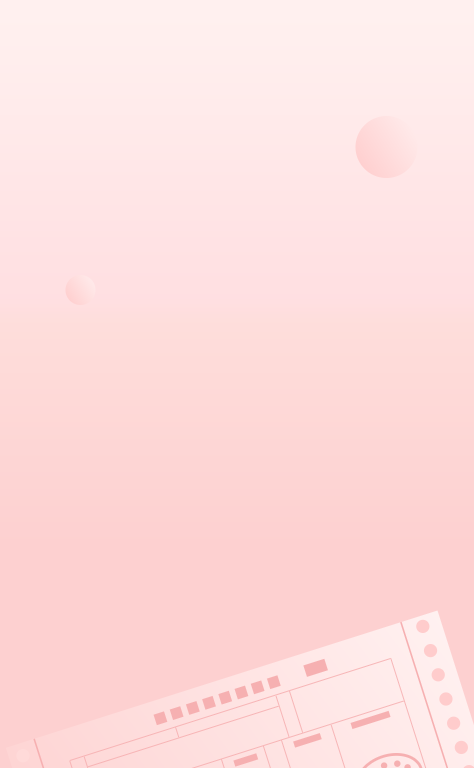
Give the GLSL for this background, as a Shadertoy shader.

```glsl
// A soft pink backdrop with two shaded balls and a tilted, perforated paper form.
// Vertical gradients fill the sky; the form is drawn in its own rotated frame
// from antialiased boxes, discs and an elliptic stamp, on a grid 768 units tall.

const float GRID_HEIGHT = 768.0;
const vec3 INK = vec3(0.965, 0.69, 0.695);
const vec3 HOLE = vec3(1.0, 0.80, 0.80);

// Coverage of a signed distance, one pixel wide at the edge
float fill(float dist, float px) {
    return clamp(0.5 - dist / px, 0.0, 1.0);
}

// Coverage of a band, also correct when thinner than a pixel
float band(float offset, float halfWidth, float px) {
    return fill(offset - halfWidth, px) - fill(offset + halfWidth, px);
}

float box(vec2 q, vec2 center, vec2 halfSize, float px) {
    return band(q.x - center.x, halfSize.x, px) * band(q.y - center.y, halfSize.y, px);
}

float rowLine(vec2 q, float y, float x0, float x1, float px) {
    return box(q, vec2(0.5 * (x0 + x1), y), vec2(0.5 * (x1 - x0), 0.5), px);
}

float columnLine(vec2 q, float x, float y0, float y1, float px) {
    return box(q, vec2(x, 0.5 * (y0 + y1)), vec2(0.5, 0.5 * (y1 - y0)), px);
}

float ellipseDistance(vec2 q, vec2 radii) {
    float k = length(q / radii);
    return k * (k - 1.0) / max(length(q / (radii * radii)), 0.0001);
}

// Light at the top, a faint hue seam, then a flat tone in the lower part
vec3 backdrop(float y) {
    vec3 upper = mix(vec3(1.0, 0.872, 0.882), vec3(1.0, 0.943, 0.938), smoothstep(0.0, 1.0, (y - 445.0) / 323.0) * 0.4 + clamp((y - 445.0) / 323.0, 0.0, 1.0) * 0.6);
    vec3 lower = mix(vec3(0.992, 0.816, 0.816), vec3(0.996, 0.869, 0.859), clamp((y - 222.0) / 225.0, 0.0, 1.0));
    return mix(lower, upper, smoothstep(440.0, 472.0, y));
}

// Ball shaded from lower left to upper right
vec3 addBall(vec3 color, vec2 p, vec2 center, float radius, float px) {
    vec2 d = p - center;
    float light = clamp(0.5 + dot(d, vec2(0.40, 0.26)) / radius, 0.0, 1.0);
    vec3 shade = mix(vec3(1.0, 0.812, 0.812), vec3(1.0, 0.917, 0.917), light);
    return mix(color, shade, fill(length(d) - radius, px));
}

// Ruled table with its outer frame
float tableRules(vec2 q, float px) {
    float ink = rowLine(q, 31.5, -396.0, -59.0, px);
    ink = max(ink, rowLine(q, 43.0, -381.0, -180.0, px));
    ink = max(ink, rowLine(q, 76.0, -396.0, -59.0, px));
    ink = max(ink, columnLine(q, -59.0, 31.5, 400.0, px));
    ink = max(ink, columnLine(q, -396.0, 31.5, 400.0, px));
    ink = max(ink, columnLine(q, -381.0, 31.5, 76.0, px));
    ink = max(ink, columnLine(q, -285.0, 31.5, 43.0, px));
    ink = max(ink, columnLine(q, -179.8, 31.5, 76.0, px));
    ink = max(ink, columnLine(q, -165.5, 31.5, 76.0, px));
    float columns[4] = float[4](-251.0, -207.0, -188.0, -136.0);
    for (int i = 0; i < 4; i++)
        ink = max(ink, columnLine(q, columns[i], 76.0, 400.0, px));
    return ink;
}

// Title squares, label block and column headings
float solidMarks(vec2 q, float px) {
    float ink = box(q, vec2(-133.5, 17.7), vec2(11.0, 6.0), px);
    for (int i = 0; i < 8; i++)
        ink = max(ink, box(q, vec2(-296.7 + 17.0 * float(i), 18.7), vec2(5.5), px));
    ink = max(ink, box(q, vec2(-97.0, 84.0), vec2(20.0, 3.2), px));
    ink = max(ink, box(q, vec2(-163.3, 84.3), vec2(14.0, 3.2), px));
    return max(ink, box(q, vec2(-228.0, 84.3), vec2(12.0, 3.2), px));
}

// Oval stamp ringed inside by small dots
float stamp(vec2 q, vec2 center, float px) {
    vec2 d = q - center;
    float ink = band(ellipseDistance(d, vec2(33.0, 23.0)), 1.4, px);
    for (int i = 0; i < 10; i++) {
        float angle = 0.6283 * float(i) + 0.25;
        vec2 dotCenter = vec2(22.0, 14.0) * vec2(cos(angle), sin(angle));
        ink = max(ink, fill(length(d - dotCenter) - 3.2, px));
    }
    return ink;
}

// Sheet with its origin at the top right corner, y running down the page
vec3 addForm(vec3 color, vec2 q, float px) {
    float sheet = band(q.x + 226.5, 226.5, px) * fill(-q.y, px);
    float light = clamp((q.x + 453.0 - 0.35 * q.y) / 453.0, 0.0, 1.0);
    vec3 paper = mix(vec3(0.996, 0.835, 0.832), vec3(1.0, 0.945, 0.943), light);

    // Feed holes down both margins
    float holeY = 10.7 + 25.4 * max(round((q.y - 10.7) / 25.4), 0.0);
    float rightHole = fill(length(q - vec2(-18.8, holeY)) - 6.6, px);
    float leftHole = fill(length(q - vec2(-439.0, holeY + 2.0)) - 6.6, px);
    paper = mix(paper, HOLE, rightHole);
    paper = mix(paper, vec3(1.0, 0.855, 0.852), leftHole);

    float tear = max(band(q.x + 38.4, 0.8, px), band(q.x + 423.3, 0.8, px));
    paper = mix(paper, INK, max(tear, 0.9 * tableRules(q, px)));
    paper = mix(paper, INK, max(solidMarks(q, px), stamp(q, vec2(-96.5, 145.6), px)));
    return mix(color, paper, sheet);
}

void mainImage(out vec4 fragColor, in vec2 fragCoord) {
    float px = GRID_HEIGHT / iResolution.y;
    vec2 p = fragCoord * px;
    vec3 color = backdrop(p.y);
    color = addBall(color, p, vec2(386.5, 621.0), 31.0, px);
    color = addBall(color, p, vec2(80.5, 478.0), 15.0, px);

    float tilt = 0.308;
    vec2 along = vec2(cos(tilt), sin(tilt));
    vec2 d = p - vec2(437.5, 157.5);
    vec2 q = vec2(dot(d, along), dot(d, vec2(along.y, -along.x)));
    fragColor = vec4(addForm(color, q, px), 1.0);
}
```
